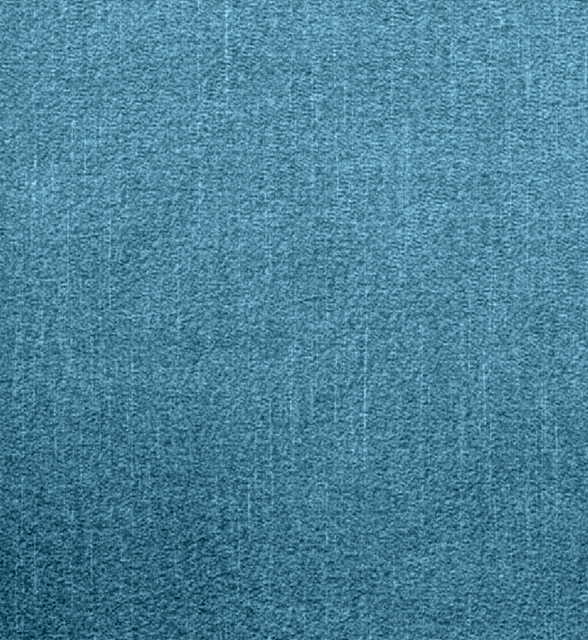
This texture is drawn by a Shadertoy shader. Its source:

```glsl
// Worn blue woven cloth with fine grain, pale vertical slubs and faint creases.

const vec3 CLOTH_BLUE = vec3(0.293, 0.509, 0.607);
const vec3 LIGHT_TINT = vec3(1.0, 1.10, 1.18);

float hash(vec2 p) {
    return fract(sin(dot(p, vec2(127.1, 311.7))) * 43758.5453);
}

float noise(vec2 p) {
    vec2 cell = floor(p);
    vec2 f = fract(p);
    f = f * f * (3.0 - 2.0 * f);
    float low = mix(hash(cell), hash(cell + vec2(1.0, 0.0)), f.x);
    float high = mix(hash(cell + vec2(0.0, 1.0)), hash(cell + 1.0), f.x);
    return mix(low, high, f.y);
}

// Noise centred on zero
float grain(vec2 p, vec2 scale, float seed) {
    return noise(p * scale + seed) - 0.5;
}

// Turned coordinates, to hide the noise lattice
vec2 turn(vec2 p, float angle) {
    float c = cos(angle);
    float s = sin(angle);
    return vec2(c * p.x - s * p.y, s * p.x + c * p.y);
}

// Bumps lit from above
float relief(vec2 p, vec2 scale, float seed) {
    vec2 toLight = vec2(-0.0010, 0.0032);
    return grain(p, scale, seed) - grain(p + toLight, scale, seed);
}

// Broken pale threads, at most one in each column
float slubs(vec2 p, float columns, float frequency, float seed, float pixel) {
    float x = p.x * columns + 0.25 * grain(p, vec2(9.0, 14.0), seed);
    float column = floor(x);
    float centre = mix(0.25, 0.75, hash(vec2(column, seed)));
    float dist = abs(x - column - centre) / columns;
    float line = 1.0 - smoothstep(0.0002, 0.0014 + 0.7 * pixel, dist);
    float run = noise(vec2(column * 3.7 + seed, p.y * frequency + column * 1.3));
    float wear = 0.1 + 1.2 * noise(vec2(column + seed, p.y * 150.0));
    return line * smoothstep(0.52, 0.95, run) * wear;
}

// Thin broken ridge with a shadow below, fading at both ends
float crease(vec2 p, vec2 start, float span, float slope, float bend) {
    float dx = p.x - start.x;
    float wobble = 0.007 * grain(p, vec2(45.0, 3.0), 5.0);
    float d = p.y - start.y - slope * dx + bend * dx * dx + wobble;
    float ridge = exp(-pow((d - 0.0012) / 0.0017, 2.0));
    float shadow = exp(-pow((d + 0.0022) / 0.0022, 2.0));
    float ends = smoothstep(0.0, 0.05, dx) * (1.0 - smoothstep(span - 0.05, span, dx));
    float wear = smoothstep(0.2, 0.9, noise(vec2(p.x * 60.0, start.y * 90.0)));
    return (ridge - 0.7 * shadow) * ends * wear;
}

// Broad light: bright at the top, dark towards the lower left
float lighting(vec2 p, float aspect) {
    float u = p.x / aspect;
    float light = mix(-0.055, 0.035, smoothstep(-0.05, 0.8, p.y));
    light -= 0.07 * (1.0 - smoothstep(0.0, 0.5, length(vec2(0.7 * u, p.y - 0.05))));
    light += 0.03 * u * smoothstep(0.45, 1.0, p.y);
    light -= 0.02 * (1.0 - smoothstep(0.0, 0.1, u)) * (1.0 - 0.5 * p.y);
    light += 0.025 * grain(p, vec2(4.0, 7.0), 3.0);
    return light;
}

// Uneven warp and weft
float weave(vec2 p) {
    float warp = 0.050 * grain(p, vec2(230.0, 14.0), 21.0);
    float weft = 0.045 * grain(p, vec2(14.0, 85.0), 37.0);
    float bands = 0.022 * grain(p, vec2(3.0, 24.0), 53.0);
    return warp + weft + bands;
}

// Fine fibres, rougher near the bottom
float fibres(vec2 p) {
    float rough = 1.0 - smoothstep(0.0, 0.5, p.y);
    float fine = 0.24 * grain(turn(p, 0.5), vec2(340.0, 360.0), 11.0);
    float bumps = 0.18 * relief(p, vec2(260.0, 290.0), 71.0);
    float tufts = 0.11 * grain(turn(p, 0.2), vec2(170.0, 210.0), 89.0);
    float coarse = 0.10 * rough * relief(p, vec2(120.0, 200.0), 97.0);
    return fine + bumps + tufts + coarse;
}

void mainImage(out vec4 fragColor, in vec2 fragCoord) {
    float pixel = 1.0 / iResolution.y;
    vec2 p = fragCoord * pixel;
    float aspect = iResolution.x * pixel;

    float tone = lighting(p, aspect) + weave(p) + fibres(p);

    // Slubs of several spacings and lengths
    for (int i = 0; i < 3; i++) {
        float k = float(i);
        tone += (0.14 - 0.025 * k) * slubs(p, 43.0 + 23.0 * k, 6.0 + 4.0 * k, 13.0 + 17.0 * k, pixel);
    }

    // One long crease and two short ones
    tone += 0.12 * crease(p, vec2(0.15, 0.493), 0.82, 0.17, 0.135);
    tone += 0.08 * crease(p, vec2(0.07, 0.625), 0.14, 0.14, 0.0);
    tone += 0.08 * crease(p, vec2(0.69, 0.660), 0.25, -0.01, 0.0);

    vec3 color = CLOTH_BLUE + tone * LIGHT_TINT;
    fragColor = vec4(clamp(color, 0.0, 1.0), 1.0);
}
```
